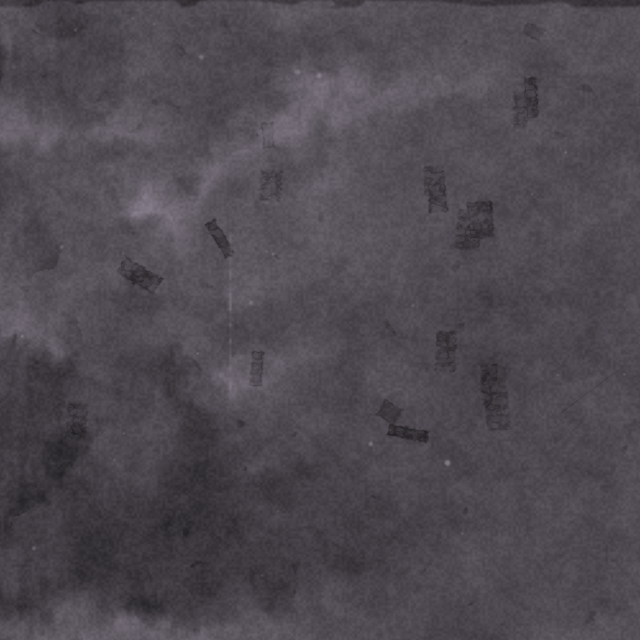
Give the GLSL for this texture, as a WebGL 2 fragment shader.

```glsl
#version 300 es
precision highp float;
// Worn violet-grey sheet: soft lit folds over a deep stain at the lower left,
// with scraps of dark tape, a dashed crease, dust and fine grain.
// Folds are warped ridges, smudges are cellular noise, scraps are hashed boxes.

uniform vec2 u_resolution;
out vec4 fragColor;

const vec3 TINT = vec3(1.065, 1.0, 1.10);
const float BASE_TONE = 0.292;
const float CLOUD_CONTRAST = 0.13;
const float BLOTCH_CONTRAST = 0.085;
const float FOLD_LIGHT = 0.095;
const float STAIN_DEPTH = 0.073;
const float MOTTLE = 0.062;
const float GRAIN = 0.05;
const float CREASE_X = 0.36;
const int TAPE_COUNT = 24;
const int DUST_COUNT = 36;

vec2 hash2(vec2 cell) {
  uvec2 v = uvec2(ivec2(cell) + 32768) * 1664525u + 1013904223u;
  v.x += v.y * 1664525u;
  v.y += v.x * 1664525u;
  v ^= v >> 16u;
  v.x += v.y * 1664525u;
  v.y += v.x * 1664525u;
  v ^= v >> 16u;
  return vec2(v >> 8u) / 16777216.0;
}

float noise(vec2 p) {
  vec2 i = floor(p), f = fract(p);
  f = f * f * (3.0 - 2.0 * f);
  float low = mix(hash2(i).x, hash2(i + vec2(1, 0)).x, f.x);
  float high = mix(hash2(i + vec2(0, 1)).x, hash2(i + vec2(1, 1)).x, f.x);
  return mix(low, high, f.y);
}

float fbm(vec2 p) {
  float sum = 0.0, gain = 0.5;
  for (int i = 0; i < 5; i++) {
    sum += gain * noise(p);
    p = mat2(1.6, 1.2, -1.2, 1.6) * p + 7.3;
    gain *= 0.5;
  }
  return sum;
}

// Distance to the nearest cell point, and that cell's random value.
vec2 cellular(vec2 p) {
  vec2 best = vec2(9.0, 0.0);
  for (int y = -1; y <= 1; y++)
    for (int x = -1; x <= 1; x++) {
      vec2 cell = floor(p) + vec2(x, y);
      float d = length(cell + hash2(cell) - p);
      if (d < best.x) best = vec2(d, hash2(cell + 91.0).y);
    }
  return best;
}

float below(float edge, float soft, float v) {
  return 1.0 - smoothstep(edge - soft, edge + soft, v);
}

// Lit fold: steep on its lower side, fading slowly above.
float fold(float d, float lower, float upper) {
  float k = d / (d < 0.0 ? lower : upper);
  return exp(-k * k);
}

float foldLight(vec2 p) {
  float left = fold(p.y - 0.765 - 0.03 * sin(p.x * 7.0), 0.016, 0.035) * below(0.27, 0.09, p.x);
  float path = mix(0.65, 0.85, smoothstep(0.28, 0.52, p.x)) + 0.08 * below(0.21, 0.08, p.x);
  float main = fold(p.y - path, 0.028, 0.06) * smoothstep(0.1, 0.25, p.x) * below(0.68, 0.15, p.x);
  float shelf = fold(p.y - 0.475, 0.016, 0.04) * below(0.13, 0.08, p.x);
  float foot = fold(p.y - 0.015, 0.03, 0.03) * below(0.38, 0.14, p.x);
  float patchy = fold(p.y - 0.425, 0.018, 0.03) * fold(p.x - 0.4, 0.05, 0.07);
  return 0.7 * left + main + 0.8 * shelf + 0.9 * foot + 0.9 * patchy;
}

float stain(vec2 p) {
  float top = mix(0.455, 0.26, smoothstep(0.22, 0.42, p.x));
  float mask = below(top, 0.035, p.y) * below(0.55, 0.26, p.x) * smoothstep(0.02, 0.09, p.y);
  vec2 island = (p - vec2(0.185, 0.33)) * vec2(1.0, 0.75) + vec2(0.25, 0.0) * (p.y - 0.33);
  return mask * (1.0 - 1.05 * below(0.085, 0.03, length(island)));
}

// Dark scraps: rotated boxes, some crumpled inside, some only outlined.
float tape(vec2 p, float px) {
  float dark = 0.0, ragged = 0.004 * (noise(p * 230.0) - 0.5);
  float crumple = below(0.09, 0.08, abs(fbm(p * vec2(75.0, 110.0)) - 0.48));
  for (int i = 0; i < TAPE_COUNT; i++) {
    vec2 a = hash2(vec2(i, 11)), b = hash2(vec2(i, 23)), c = hash2(vec2(i, 37));
    vec2 q = p - vec2(0.02 + 0.86 * a.x, 0.28 + 0.7 * a.y);
    float turn = (b.x - 0.5) * (c.x > 0.65 ? 2.4 : 0.2);
    q = mat2(cos(turn), sin(turn), -sin(turn), cos(turn)) * q;
    vec2 size = mix(vec2(0.009, 0.012), vec2(0.021, 0.035), vec2(c.y, b.y));
    if (c.x > 0.8) size = vec2(0.031, 0.009);
    vec2 e = abs(q) - size;
    float d = max(e.x, e.y) + ragged;
    float fill = below(0.0, px + 0.001, d);
    float rim = below(0.001, px, abs(d + 0.002)) * noise(p * 90.0);
    float folds = crumple * step(0.45, b.y);
    dark = max(dark, fill * (0.022 + 0.055 * c.x * c.x + 0.05 * folds) + 0.06 * rim * step(0.45, c.x));
  }
  return dark;
}

float dust(vec2 p, float px) {
  float light = 0.0;
  for (int i = 0; i < DUST_COUNT; i++) {
    vec2 a = hash2(vec2(i, 51)), b = hash2(vec2(i, 67));
    float radius = mix(0.0007, 0.0042, b.x * b.x * b.x);
    light += below(radius, px + 0.0012, length(p - a)) * (0.04 + 0.13 * b.y);
  }
  return light;
}

void main() {
  vec2 p = gl_FragCoord.xy / u_resolution;
  float px = 1.0 / u_resolution.y;
  float detail = fbm(p * 38.0);
  vec2 drift = vec2(fbm(p * 6.0), fbm(p * 6.0 + 40.0)) - 0.48;
  vec2 w = p + 0.13 * drift + 0.008 * sin(p.yx * 23.0 + 2.0 * sin(p * 11.0));
  vec2 worn = w + 0.045 * (vec2(detail, fbm(p * 30.0 + 17.0)) - 0.48);
  float cloud = fbm(w * vec2(4.0, 6.5) + 3.0);
  float blotch = fbm(worn * vec2(13.0, 16.0) + 60.0);

  // Broad light and shade, broken up by blotches
  float tone = BASE_TONE + CLOUD_CONTRAST * (cloud - 0.48);
  tone += BLOTCH_CONTRAST * (blotch - 0.48) * (0.65 + 0.6 * below(0.5, 0.4, p.x));
  tone += 0.026 * fold(length((w - vec2(0.45, 0.56)) * vec2(1.0, 1.3)), 0.3, 0.3);
  tone += FOLD_LIGHT * foldLight(worn) * (0.1 + 0.9 * blotch + 0.9 * detail);
  tone -= STAIN_DEPTH * stain(worn) * (0.75 + 0.5 * cloud);
  tone -= 0.018 * below(0.3, 0.25, p.y) * smoothstep(0.45, 0.75, p.x);

  // Smudges, small scuffs and left-hand wear
  vec2 smudge = cellular(worn * 10.0);
  tone -= 0.045 * below(0.32, 0.1, smudge.x) * step(0.68, smudge.y) * below(0.4, 0.3, p.x);
  vec2 scuff = cellular(worn * 32.0);
  tone -= 0.045 * below(0.2, 0.1, scuff.x) * step(0.955, scuff.y);
  tone += 0.05 * (noise(p * vec2(85.0, 11.0)) - 0.5) * below(0.09, 0.08, p.x);

  // Tape, dashed crease, one long scratch and dust
  tone -= tape(p, px);
  float span = smoothstep(0.35, 0.45, p.y) * below(0.63, 0.03, p.y);
  float dash = smoothstep(0.4, 0.8, noise(vec2(3.0, p.y * 75.0)));
  tone += 0.1 * span * (0.2 + dash) * below(0.002, 0.002, abs(p.x - CREASE_X));
  float scratch = abs(p.y - 0.35 - 0.75 * (p.x - 0.87));
  tone -= 0.04 * below(0.001, px, scratch) * below(0.05, 0.02, abs(p.x - 0.92));
  tone += dust(p, px);

  // Ragged dark rim along the top, then mottling and grain
  float rim = 0.001 + 0.01 * smoothstep(0.45, 0.75, noise(vec2(p.x * 24.0, 5.0)));
  tone -= 0.1 * below(rim, 0.004, 1.0 - p.y);
  tone += MOTTLE * (detail - 0.48) + GRAIN * (noise(p * 250.0) - 0.5) + 0.022 * (noise(p * 120.0) - 0.5);

  fragColor = vec4(clamp(TINT * max(tone, 0.13), 0.0, 1.0), 1.0);
}
```
